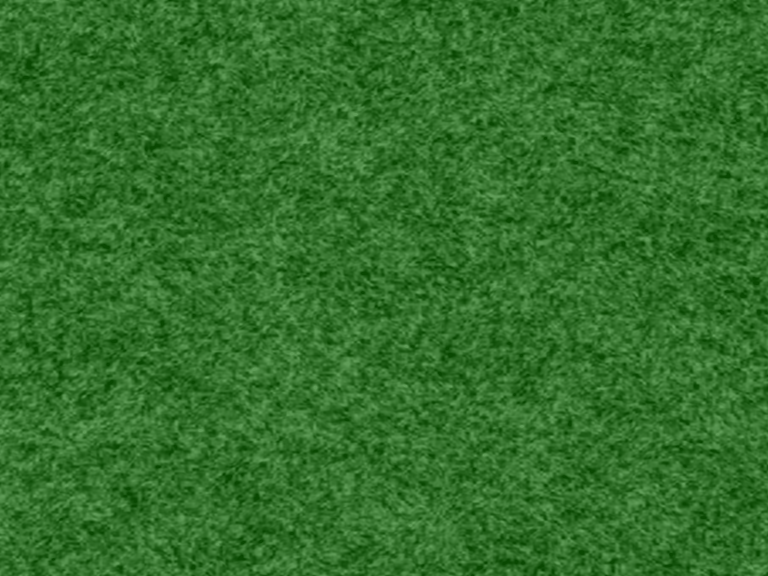
Write a Shadertoy shader that draws this texture.

```glsl
// A short-piled green felt, lit evenly, with soft mottling.
// Stretched value noise at several scales makes patches, woven rows, tufts
// and slanted fibres; their sum picks a shade from dark to pale green.

float hash(vec2 cell) {
    vec3 p = fract(vec3(cell.xyx) * 0.1031);
    p += dot(p, p.yzx + 33.33);
    return fract((p.x + p.y) * p.z);
}

// Smooth value noise centred on zero
float noise(vec2 p) {
    vec2 cell = floor(p);
    vec2 f = fract(p);
    f = f * f * (3.0 - 2.0 * f);
    float low = mix(hash(cell), hash(cell + vec2(1, 0)), f.x);
    float high = mix(hash(cell + vec2(0, 1)), hash(cell + vec2(1, 1)), f.x);
    return mix(low, high, f.y) - 0.5;
}

// Noise drawn out along a direction given by an angle
float fibres(vec2 p, float angle, vec2 density) {
    float c = cos(angle), s = sin(angle);
    return noise(vec2(c * p.x + s * p.y, c * p.y - s * p.x) * density + 71.0);
}

void mainImage(out vec4 fragColor, in vec2 fragCoord) {
    vec2 uv = fragCoord / iResolution.y;

    // Bend the pile a little so no lattice shows
    vec2 bend = vec2(noise(uv * 45.0 + 5.0), noise(uv * 45.0 + 47.0));
    vec2 pile = uv + 0.0045 * bend;

    // Broad mottling and faint woven rows
    float shade = 0.5;
    shade += 0.16 * noise(uv * 8.0 + 13.0);
    shade += 0.27 * noise(pile * vec2(23.0, 28.0) + 29.0);
    shade += 0.24 * noise(pile * vec2(24.0, 130.0) + 83.0);

    // Tufts and fine grain
    shade += 0.70 * noise(pile * vec2(95.0, 120.0) + 17.0);
    shade += 0.82 * noise(pile * vec2(170.0, 215.0) + 59.0);

    // Fibres lean one way or the other from patch to patch
    float lean = smoothstep(-0.12, 0.12, noise(uv * 14.0 + 91.0) + 0.3 * (uv.x - 0.67));
    float rising = fibres(pile, 0.6, vec2(105.0, 200.0));
    float falling = fibres(pile, -0.55, vec2(105.0, 200.0));
    shade += 0.65 * mix(rising, falling, lean);

    // Shade to green, from shadowed roots to pale tips
    vec3 rootGreen = vec3(0.09, 0.335, 0.06);
    vec3 tipGreen = vec3(0.31, 0.55, 0.28);
    vec3 felt = mix(rootGreen, tipGreen, clamp(shade, -0.25, 1.3));
    fragColor = vec4(clamp(felt, 0.0, 1.0), 1.0);
}
```
